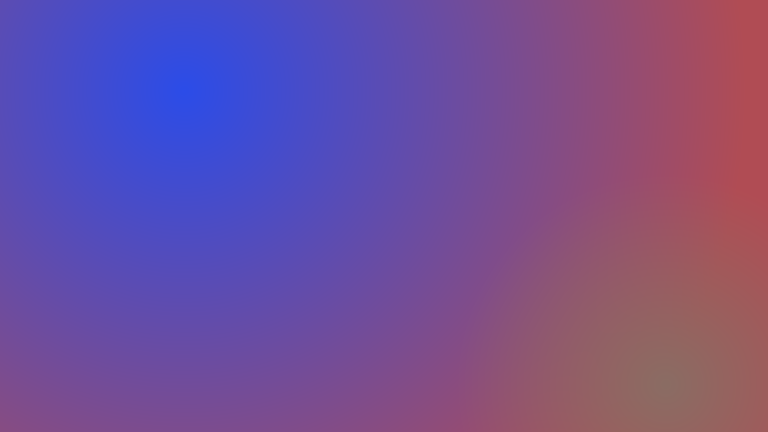
Write a Shadertoy shader that draws this background.

```glsl
// Linear falloff: 1 at the centre, 0 at the radius
float glow(vec2 p, vec2 centre, float radius) {
    return clamp(1.0 - length(p - centre) / radius, 0.0, 1.0);
}

void mainImage(out vec4 fragColor, in vec2 fragCoord) {
    vec2 p = fragCoord / iResolution.y;
    vec2 aspect = vec2(iResolution.x / iResolution.y, 1.0);

    vec3 red = vec3(0.69, 0.30, 0.33);
    vec3 blue = vec3(0.17, 0.30, 0.91);
    vec3 olive = vec3(0.54, 0.425, 0.39);

    // Wide blue glow over the red ground
    vec3 colour = mix(red, blue, glow(p, vec2(0.24, 0.79) * aspect, 1.3));

    // Small olive glow in the lower right
    colour = mix(colour, olive, glow(p, vec2(0.867, 0.11) * aspect, 0.48));

    fragColor = vec4(colour, 1.0);
}
```
